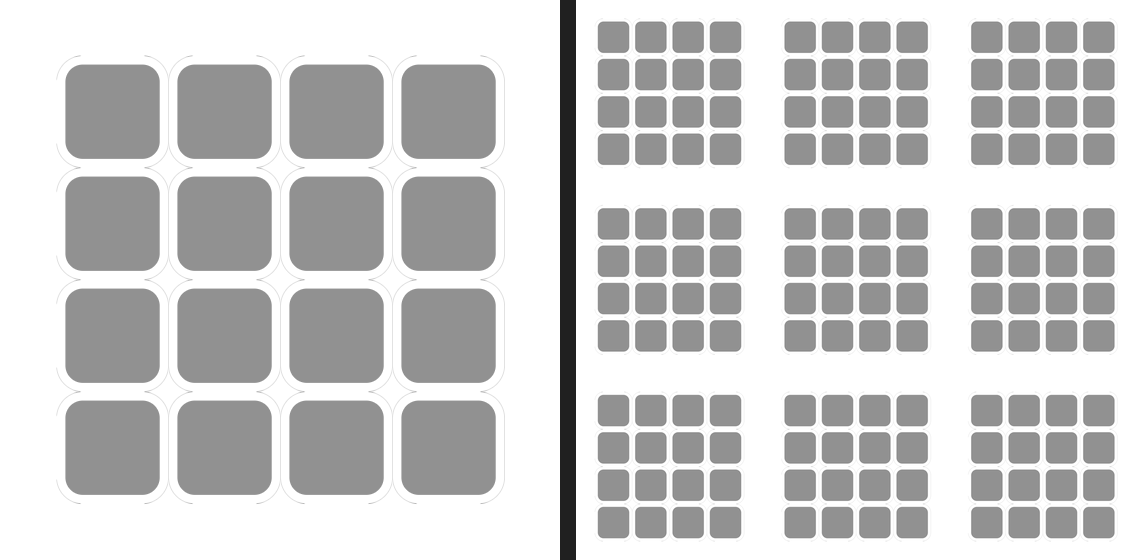
Left: one tile. Right: repeated 3 by 3.
Give the GLSL for this pattern, as a three.js fragment shader.

```glsl
// Four by four grid of grey rounded tiles on white, each with a faint hairline outline.
varying vec2 vUv;

// Signed distance to a rounded square centred on the origin
float roundedSquare(vec2 p, float halfSize, float radius) {
  vec2 q = abs(p) - halfSize + radius;
  return length(max(q, 0.0)) + min(max(q.x, q.y), 0.0) - radius;
}

void main() {
  float pixel = max(fwidth(vUv.x), 0.00001);

  // Cell coordinates; clamping leaves a white margin that joins at the canvas edges
  vec2 gridPos = vUv - vec2(0.101, 0.1005);
  vec2 cell = clamp(floor(gridPos / 0.2), 0.0, 3.0);
  vec2 p = gridPos - (cell + 0.5) * 0.2;
  vec2 a = abs(p);

  // Hairline: full on the upright sides, only corner arcs on the level ones
  float outline = abs(roundedSquare(p, 0.1, 0.047));
  float line = clamp((0.0008 - outline) / pixel + 0.5, 0.0, 1.0);
  float corners = smoothstep(0.055, 0.059, min(a.x, a.y));
  bool upright = a.x > a.y && (p.x > 0.0 || cell.x > 0.5);
  line *= upright ? 1.0 : corners;

  // The arcs darken where they meet the row above or below
  float lineGrey = mix(0.87, 0.72, smoothstep(0.0965, 0.0995, a.y));
  float shade = mix(1.0, lineGrey, line);

  // Solid tile
  float tile = clamp(0.5 - roundedSquare(p, 0.0842, 0.031) / pixel, 0.0, 1.0);
  shade = mix(shade, 0.57, tile);

  gl_FragColor = vec4(vec3(shade), 1.0);
}
```
